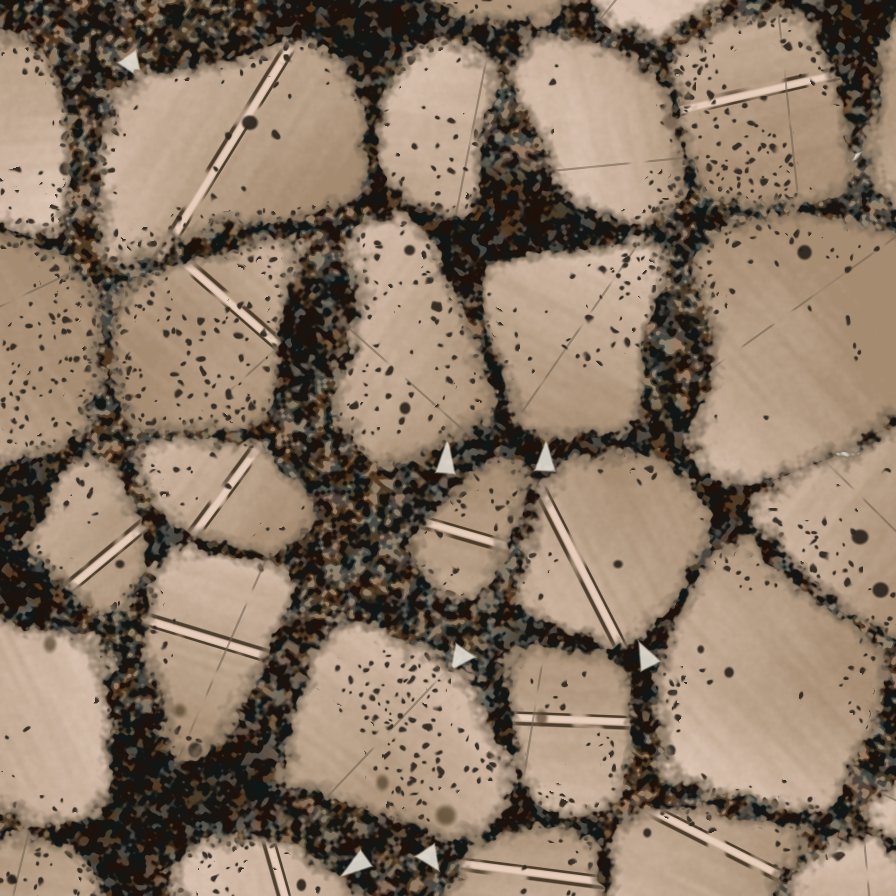
This texture is drawn by a three.js fragment shader. Its source:

```glsl
varying vec2 vUv;

const float GRAINS = 4.5;         // grain cells across the canvas
const float SIZE_SPREAD = 0.42;   // how far large grains crowd out small ones
const float ROUNDING = 13.0;      // lower values give rounder corners
const float GAP_MIN = 0.012;      // matrix half-width, in grain cells
const float GAP_MAX = 0.17;
const float PIT_CELLS = 72.0;
const float HOLE_CELLS = 17.0;
const float SHARD_CELLS = 9.0;
const vec3 PALE = vec3(0.85, 0.76, 0.69);
const vec3 TAN = vec3(0.70, 0.60, 0.505);
const vec3 UMBER = vec3(0.52, 0.45, 0.37);
const vec3 BROWN = vec3(0.31, 0.235, 0.15);
const vec3 GREY = vec3(0.30, 0.28, 0.255);
const vec3 BLACK = vec3(0.09, 0.075, 0.06);
const vec3 GLINT = vec3(0.90, 0.88, 0.84);

vec2 hash2(vec2 p) {
  vec3 q = fract(p.xyx * vec3(0.1031, 0.1030, 0.0973));
  q += dot(q, q.yzx + 33.33);
  return fract((q.xx + q.yz) * q.zy);
}

float noise(vec2 p) {
  vec2 i = floor(p), f = fract(p);
  f = f * f * (3.0 - 2.0 * f);
  vec2 e = vec2(1.0, 0.0);
  return mix(mix(hash2(i).x, hash2(i + e).x, f.x),
             mix(hash2(i + e.yx).x, hash2(i + e.xx).x, f.x), f.y);
}

vec2 rotated(vec2 p) { return mat2(0.8, 0.6, -0.6, 0.8) * p; }

// Two octaves, the second turned to hide the lattice
float grit(vec2 p) { return 0.55 * noise(p) + 0.45 * noise(rotated(p) * 1.9 + 17.0); }

vec2 seedPoint(vec2 cell) { return cell + 0.1 + 0.8 * hash2(cell + 3.0); }

float seedWeight(vec2 cell) {
  float h = hash2(cell + 41.0).x;
  return SIZE_SPREAD * h * h;
}

// Weighted Voronoi: xy = cell of the grain, z = rounded distance to its border
vec3 findGrain(vec2 p) {
  vec2 base = floor(p), owner = base;
  float best = 1e3;
  for (int j = -2; j <= 2; j++) for (int i = -2; i <= 2; i++) {
    vec2 cell = base + vec2(float(i), float(j));
    vec2 d = p - seedPoint(cell);
    float power = dot(d, d) - seedWeight(cell);
    if (power < best) { best = power; owner = cell; }
  }
  float crowd = 1e-5;
  for (int j = -2; j <= 2; j++) for (int i = -2; i <= 2; i++) {
    vec2 cell = base + vec2(float(i), float(j));
    vec2 d = p - seedPoint(cell);
    float apart = length(seedPoint(cell) - seedPoint(owner));
    float power = dot(d, d) - seedWeight(cell);
    if (apart > 0.001) crowd += exp(-ROUNDING * (power - best) / (2.0 * apart));
  }
  return vec3(owner, -log(crowd) / ROUNDING);
}

// One jittered dot per lattice cell, kept with the given probability
float dots(vec2 p, float chance, float blur) {
  vec2 cell = floor(p), h = hash2(cell + 7.0), size = hash2(cell + 91.0);
  vec2 d = fract(p) - mix(vec2(0.32), vec2(0.68), h);
  d.x *= 0.8 + 0.5 * size.y;
  float radius = mix(0.13, 0.29, size.x);
  return step(hash2(cell + 53.0).y, chance) * (1.0 - smoothstep(radius - blur, radius + blur, length(d)));
}

float line(float d, float width) { return 1.0 - smoothstep(width * 0.4, width * 1.4, abs(d)); }

// Small bright three-sided splinters
float shards(vec2 p) {
  vec2 cell = floor(p), h = hash2(cell + 23.0);
  vec2 d = fract(p) - 0.3 - 0.4 * h;
  float side = -1.0, turn = 6.283 * h.x;
  for (int i = 0; i < 3; i++) {
    float a = turn + float(i) * (1.8 + 0.8 * h.y);
    side = max(side, dot(d, vec2(cos(a), sin(a))));
  }
  return step(h.y, 0.28) * (1.0 - smoothstep(0.06, 0.09, side));
}

vec3 matrixColour(vec2 uv) {
  float speck = grit(uv * 115.0);
  float crumbly = smoothstep(0.3, 0.7, noise(uv * 8.0 + 30.0));
  vec3 crumb = mix(BROWN, GREY, smoothstep(0.3, 0.6, noise(uv * 75.0 + 9.0)));
  vec3 c = mix(BLACK, crumb, smoothstep(0.42, 0.62, speck + 0.16 * crumbly - 0.09));
  c = mix(c, UMBER * 1.1, smoothstep(0.58, 0.74, speck) * crumbly);
  c += (noise(uv * 90.0 + 60.0) - 0.5) * vec3(-0.07, 0.03, 0.06);
  return mix(c, GLINT, 0.9 * shards(uv * SHARD_CELLS));
}

// rel is the straight, unwarped offset from the grain centre
vec3 grainColour(vec2 uv, vec2 rel, vec2 id, float inside) {
  vec2 h = hash2(id + 11.0), k = hash2(id + 67.0);
  float angle = 6.283 * h.x;
  vec2 dir = vec2(cos(angle), sin(angle));
  float across = dot(rel, dir), along = dot(rel, vec2(-dir.y, dir.x));

  // Body tone, slope of light and fine striae
  float tone = 0.05 + 0.6 * h.y + 1.0 * across + 0.5 * (noise(uv * 9.0) - 0.5);
  tone += 0.25 * (noise(vec2(across * 30.0, along * 2.5) + id * 5.0) - 0.5);
  tone += 0.25 * (grit(uv * 130.0) - 0.5);
  vec3 c = mix(TAN, PALE, clamp(tone, -0.35, 1.1));

  // Twin bands and hairline cracks
  float band = across - 0.25 * (k.x - 0.5);
  float twin = step(0.7, k.y);
  c = mix(c, PALE * 1.06, twin * line(band, 0.018));
  float broken = smoothstep(0.2, 0.5, noise(uv * 45.0));
  c = mix(c, BROWN * 0.7, twin * broken * 0.85 * max(line(band - 0.03, 0.010), line(band + 0.025, 0.007)));
  float crack = along + 0.12 * across - 0.3 * (h.y - 0.5);
  c = mix(c, UMBER * 0.85, 0.6 * broken * step(0.35, k.x) * line(crack, 0.006));

  // Two turned layers of pits gather in some grains and towards the rims
  float patchy = smoothstep(0.25, 0.7, noise(uv * 13.0 + 80.0));
  float rim = 1.0 - smoothstep(0.0, 0.16, inside);
  float chance = patchy * (0.02 + 0.36 * k.x * k.x + 0.3 * rim);
  vec2 wobble = 0.5 * vec2(noise(uv * 110.0), noise(uv * 110.0 + 40.0));
  vec2 coarse = uv * PIT_CELLS + wobble;
  vec2 fine = rotated(uv) * PIT_CELLS * 1.35 + wobble + 8.0;
  float halo = max(dots(coarse, chance, 0.22), dots(fine, chance, 0.22));
  float core = max(dots(coarse, chance, 0.1), dots(fine, chance, 0.12));
  c = mix(c, UMBER, 0.7 * halo);
  c = mix(c, BLACK * 1.8, 0.88 * core);
  c = mix(c, BLACK * 1.7, 0.9 * dots(uv * HOLE_CELLS * 2.0 + 5.0, 0.02, 0.07));
  c = mix(c, BROWN, 0.7 * dots(uv * HOLE_CELLS * 1.6, 0.015, 0.12));

  // Soft brown shading where the grain dips under the matrix
  return mix(c, UMBER * 0.95, 0.85 * (1.0 - smoothstep(0.0, 0.07, inside)));
}

void main() {
  vec2 uv = vUv;
  vec2 warp = vec2(noise(uv * 7.0), noise(uv * 7.0 + 50.0)) - 0.5;
  vec2 straight = uv * GRAINS + vec2(6.3, 2.6);
  vec3 grain = findGrain(straight + 0.18 * warp);

  // Contacts run from thin seams to wide ragged pockets
  float pocket = smoothstep(0.42, 0.88, noise(uv * 5.0 + 12.0));
  float gap = mix(GAP_MIN, GAP_MAX, pocket);
  float ragged = 0.05 * (noise(uv * 38.0) - 0.5) + 0.08 * (grit(uv * 110.0 + 20.0) - 0.5);
  float inside = grain.z - gap + ragged;

  vec3 body = grainColour(uv, straight - seedPoint(grain.xy), grain.xy, inside);
  gl_FragColor = vec4(mix(matrixColour(uv), body, smoothstep(-0.012, 0.014, inside)), 1.0);
}
```
